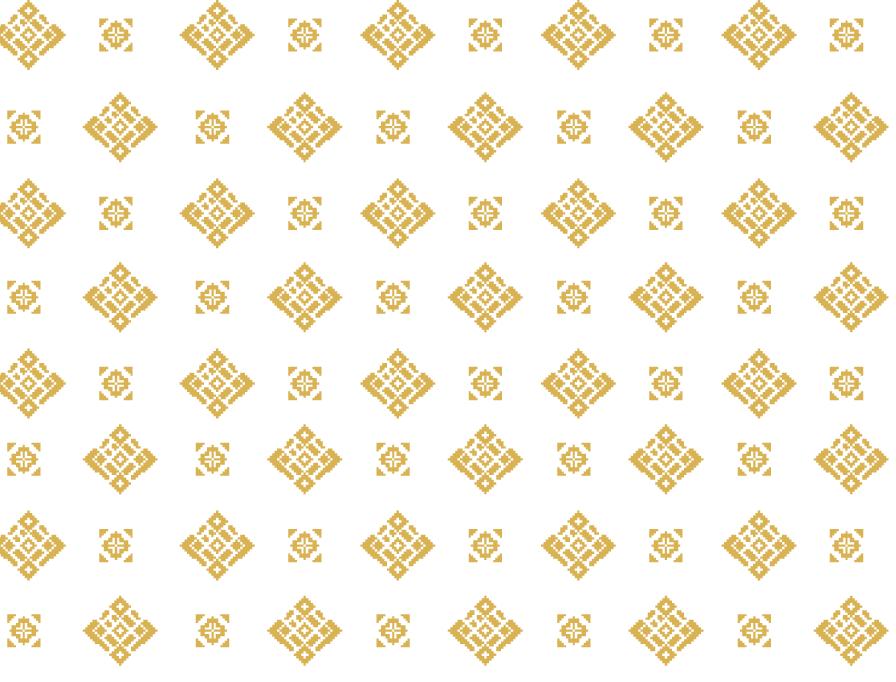
This pattern is drawn by a Shadertoy shader. Its source:

```glsl
// Stepped diamond: ringed tips, ringed heart, banded sides
float diamondMotif(vec2 p) {
    vec2 q = round(p / 2.07) * 2.07 / vec2(31.0, 29.5);
    vec2 a = abs(q);
    float u = a.x + a.y, v = a.x - a.y;
    if (u > 1.02) return 0.0;

    // Tip and heart rings
    float tip = max(abs(u - 0.69), abs(v + 0.69));
    if (tip < 0.32) return step(0.1, tip);
    if (u < 0.26) return step(0.1, u);
    if (v < -0.29) return 0.0;

    // Outer band, notched on the upper half
    if (u > 0.79) {
        bool notch = q.y > 0.0 && (abs(v - 0.3) < 0.06 || (u > 0.9 && abs(v - 0.05) < 0.07));
        return notch ? 0.0 : 1.0;
    }

    // Inner bars, broken into blocks at the upper left
    if (abs(u - 0.52) < 0.13 && abs(v + 0.03) < 0.26) {
        bool broken = q.y > 0.0 && q.x < 0.0 && abs(v + 0.03) < 0.07;
        return broken ? 0.0 : 1.0;
    }
    return abs(u - 0.53) < 0.15 && v > 0.36 ? 1.0 : 0.0;
}

// Small square: corner wedges around a snowflake
float flakeMotif(vec2 p) {
    vec2 a = abs(round(p / 1.9) * 1.9) / 14.0;
    float far = max(a.x, a.y), near = min(a.x, a.y);
    if (far > 1.0 || far < 0.1) return 0.0;
    bool wedge = a.x + a.y > 1.38 && near > 0.4;
    bool arm = near < 0.12 && far < 0.95;
    bool crossbar = abs(far - 0.66) < 0.12 && near < 0.29;
    bool bud = max(abs(a.x - 0.32), abs(a.y - 0.32)) < 0.13;
    return wedge || arm || crossbar || bud ? 1.0 : 0.0;
}

// Gold coverage on a sheet 768 wide and 585 high, y downward
float ornament(vec2 p) {
    float rows[8] = float[8](30.0, 109.0, 183.0, 255.0, 329.0, 394.0, 468.0, 541.0);
    int row = 0;
    for (int i = 1; i < 8; i++) {
        if (abs(p.y - rows[i]) < abs(p.y - rows[row])) row = i;
    }
    int column = int(round((p.x - 28.0) / 77.4));
    bool oddColumn = (column & 1) == 1;
    bool diamond = ((row + column) & 1) == 0;

    // Uneven column placing, strongest at the sides
    float x = 31.4 + 77.4 * float(column);
    x -= oddColumn ? 2.4 : (diamond ? 0.0 : 4.0);
    if (column < 2) x -= oddColumn && diamond ? 3.4 : 7.0;
    if (column == 9 && diamond) x += 4.0;

    vec2 local = vec2(p.x - x, rows[row] - p.y);
    return diamond ? diamondMotif(local) : flakeMotif(local);
}

void mainImage(out vec4 fragColor, in vec2 fragCoord) {
    // Average a grid of samples for soft edges
    float gold = 0.0;
    for (int i = 0; i < 16; i++) {
        vec2 jitter = (vec2(i % 4, i / 4) - 1.5) * 0.3;
        vec2 uv = (fragCoord + jitter) / iResolution.xy;
        gold += ornament(vec2(uv.x, 1.0 - uv.y) * vec2(768.0, 585.0)) / 16.0;
    }
    fragColor = vec4(mix(vec3(1.0), vec3(0.85, 0.70, 0.33), gold), 1.0);
}
```
